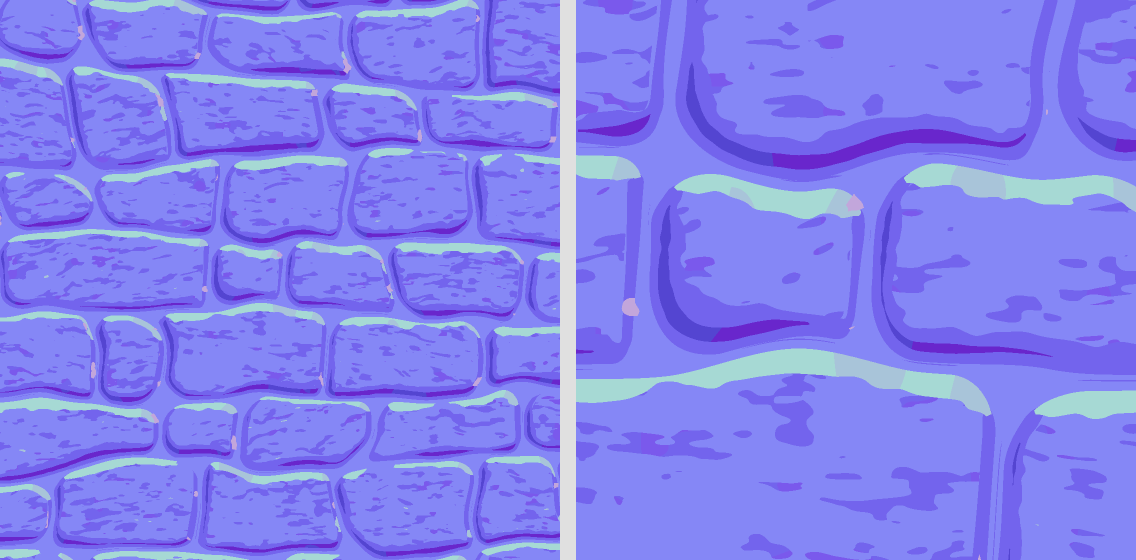
Left, the full canvas; right, a detail of the centre.
Reproduce this texture map procedurally as a WebGL 1 fragment shader.

```glsl
precision highp float;
uniform vec2 u_resolution;

// Palette
const vec3 BASE = vec3(0.522, 0.53, 0.963);
const vec3 VIOLET = vec3(0.45, 0.392, 0.928);
const vec3 ORCHID = vec3(0.48, 0.35, 0.925);
const vec3 PURPLE = vec3(0.41, 0.15, 0.80);
const vec3 INDIGO = vec3(0.33, 0.27, 0.82);
const vec3 MINT = vec3(0.65, 0.85, 0.83);
const vec3 PALE = vec3(0.66, 0.77, 0.85);
const vec3 PINK = vec3(0.76, 0.65, 0.86);

// Layout, in canvas units
const float ROWS = 7.0;
const float COLUMNS = 4.3;
const float MORTAR = 0.008;
const float WOBBLE = 0.022;
const float JOINT_JITTER = 0.74;
const float SPLIT_CHANCE = 0.1;

// Relief bands
const vec2 LIGHT_DIR = vec2(0.29, 0.957);
const vec2 SHADE_DIR = vec2(-0.48, -0.877);
const float LIGHT_WIDTH = 0.0115;
const float HALO_WIDTH = 0.0125;
const float CORE_WIDTH = 0.0078;
const vec2 STREAK_SCALE = vec2(40.0, 120.0);

float hash(vec2 p) {
  vec3 q = fract(p.xyx * 0.1031);
  q += dot(q, q.yzx + 33.33);
  return fract((q.x + q.y) * q.z);
}

float noise(vec2 p) {
  vec2 i = floor(p), f = fract(p);
  f = f * f * (3.0 - 2.0 * f);
  float low = mix(hash(i), hash(i + vec2(1.0, 0.0)), f.x);
  float high = mix(hash(i + vec2(0.0, 1.0)), hash(i + 1.0), f.x);
  return mix(low, high, f.y);
}

// Height of the undulating line below a row
float rowLine(float row, float x) {
  float shift = 0.3 * (hash(vec2(row, 7.0)) - 0.5);
  return (row + shift + 0.68 * (noise(vec2(x * 4.0, row * 5.0 + 2.5)) - 0.5)) / ROWS;
}

// Slanted joint left of a column
float jointLine(float column, float row, float y) {
  vec2 cell = vec2(column, row);
  float slant = hash(cell + 31.7) - 0.62;
  float x = column + JOINT_JITTER * (hash(cell + 3.1) - 0.5) - hash(vec2(row, 19.0));
  return x / COLUMNS + 0.6 * slant * (y - (row + 0.5) / ROWS);
}

// x: depth inside the nearest stone, y: random value of that stone
vec2 stone(vec2 p) {
  p += WOBBLE * (vec2(noise(p * 13.0), noise(p * 13.0 + 40.0)) - 0.5);
  float row = floor(p.y * ROWS);
  if (p.y < rowLine(row, p.x)) row -= 1.0;
  else if (p.y > rowLine(row + 1.0, p.x)) row += 1.0;
  float bottom = rowLine(row, p.x), top = rowLine(row + 1.0, p.x);

  float column = floor(p.x * COLUMNS + hash(vec2(row, 19.0)));
  if (p.x < jointLine(column, row, p.y)) column -= 1.0;
  else if (p.x > jointLine(column + 1.0, row, p.y)) column += 1.0;
  float left = jointLine(column, row, p.y), right = jointLine(column + 1.0, row, p.y);

  // Some stones are stacked in pairs
  float seed = hash(vec2(column, row) + 11.3);
  if (seed < SPLIT_CHANCE) {
    float middle = mix(bottom, top, 0.58);
    if (p.y > middle) { bottom = middle; seed += 0.5; }
    else top = middle;
  }

  // Box with a different radius at each corner
  vec2 side = vec2(min(p.x - left, right - p.x), min(p.y - bottom, top - p.y)) - MORTAR;
  vec2 corner = step(vec2(left + right, bottom + top), 2.0 * p);
  float limit = 0.9 * (0.5 * min(right - left, top - bottom) - MORTAR);
  float radius = min(mix(0.01, 0.05, hash(corner + seed * 91.0)), max(limit, 0.002));
  float depth = max(radius, min(side.x, side.y)) - length(max(radius - side, 0.0));
  return vec2(depth, seed);
}

vec3 shade(vec2 p) {
  vec2 s = stone(p), e = vec2(0.0015, 0.0);
  float depth = s.x, seed = s.y;
  vec2 outward = normalize(depth - vec2(stone(p + e.xy).x, stone(p + e.yx).x) + 1e-6);
  float swell = noise(p * 15.0 + seed * 60.0);
  float fray = noise(p * vec2(70.0, 160.0)) - 0.5;
  float light = smoothstep(0.4, 0.85, dot(outward, LIGHT_DIR));
  float dark = smoothstep(-0.1, 0.75, dot(outward, SHADE_DIR));
  vec3 color = BASE;

  // Fine chiselled streaks, denser in some patches
  float tilt = 0.5 * (seed - 0.5);
  vec2 q = vec2(p.x + tilt * p.y, p.y - tilt * p.x + 0.012 * noise(p * 30.0));
  float grain = 0.65 * noise(q * STREAK_SCALE + seed * 50.0) + 0.35 * noise(q * STREAK_SCALE * 2.1);
  float cluster = noise(p * 10.0 + seed * 23.0);
  if (depth > 0.006) {
    if (grain > mix(0.75, 0.57, cluster)) color = noise(p * 45.0) > 0.72 ? ORCHID : VIOLET;
    if (grain < 0.1 && cluster > 0.5) color = PALE;
  }

  // Soft halo with a dark core on the shaded sides
  float halo = HALO_WIDTH * mix(0.4, 1.0, dark) * (0.6 + 0.9 * swell) * (1.0 - light);
  if (depth > -0.55 * halo && depth < halo + 0.007 * fray * dark) color = VIOLET;
  float core = CORE_WIDTH * dark * smoothstep(0.15, 0.65, swell);
  if (core > 0.0008 && abs(depth - 0.002) < 0.5 * core + 0.0015 * fray)
    color = -outward.x + 0.7 * swell > 0.6 ? INDIGO : PURPLE;

  // Ragged highlight on the upper sides
  float rim = LIGHT_WIDTH * light * smoothstep(0.08, 0.55, swell);
  if (rim > 0.002 && depth > -0.002 && depth < rim + 0.007 * fray)
    color = outward.x + 0.3 * swell > 0.42 ? PALE : MINT;

  // Rare chips on the right sides
  if (outward.x > 0.7 && abs(depth + 0.005 * fray) < 0.004 && noise(p * 60.0) > 0.8) color = PINK;
  return color;
}

void main() {
  // Four samples smooth the flat colour edges
  vec3 sum = vec3(0.0);
  for (int i = 0; i < 4; i++) {
    float k = float(i);
    vec2 offset = vec2(mod(k, 2.0), floor(k / 2.0)) * 0.5 - 0.25;
    sum += shade((gl_FragCoord.xy + offset) / u_resolution.y);
  }
  gl_FragColor = vec4(sum / 4.0, 1.0);
}
```
